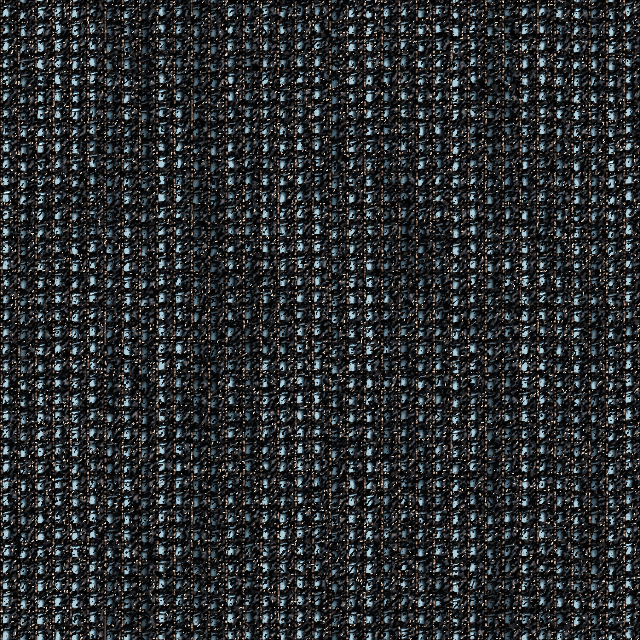
Write a Shadertoy shader that draws this pattern.

```glsl
float hash(vec2 p) {
    vec3 q = fract(p.xyx * vec3(0.1031, 0.1030, 0.0973));
    q += dot(q, q.yzx + 33.33);
    return fract((q.x + q.y) * q.z);
}

float corner(vec2 cell, vec2 f, vec2 offset, vec2 period) {
    float angle = 6.2832 * hash(mod(cell + offset, period));
    return dot(vec2(cos(angle), sin(angle)), f - offset);
}

// Gradient noise that wraps after a whole number of cells
float gradientNoise(vec2 p, vec2 period) {
    vec2 i = floor(p), f = fract(p);
    vec2 w = f * f * f * (f * (f * 6.0 - 15.0) + 10.0);
    return mix(mix(corner(i, f, vec2(0, 0), period), corner(i, f, vec2(1, 0), period), w.x),
               mix(corner(i, f, vec2(0, 1), period), corner(i, f, vec2(1, 1), period), w.x), w.y);
}

float wrapNoise(vec2 uv, vec2 cells) {
    return gradientNoise(uv * cells, cells);
}

float roundedBox(vec2 p, vec2 halfSize, float radius) {
    vec2 q = abs(p) - halfSize + radius;
    return length(max(q, 0.0)) + min(max(q.x, q.y), 0.0) - radius;
}

// Short slanted threads, at most one per grid cell
float flecks(vec2 uv, vec2 cells, float density, float seed) {
    vec2 p = uv * cells;
    vec2 id = mod(floor(p), cells) + seed;
    vec2 q = fract(p) - 0.5;
    q -= 0.35 * (vec2(hash(id + 7.0), hash(id + 19.0)) - 0.5);
    float angle = mix(0.1, 1.5, hash(id + 31.0));
    vec2 dir = vec2(cos(angle), sin(angle));
    float reach = 0.28 * hash(id + 53.0);
    float aa = 0.5 * cells.y / iResolution.y;
    float thread = 1.0 - smoothstep(-aa, aa, length(q - dir * clamp(dot(q, dir), -reach, reach)) - 0.17);
    return thread * step(hash(id), density) * mix(0.25, 1.0, hash(id + 43.0));
}

void mainImage(out vec4 fragColor, in vec2 fragCoord) {
    vec2 uv = fragCoord / iResolution.xy;
    vec2 count = vec2(37, 38);
    float aa = 0.6 * count.y / iResolution.y;

    // Ribs with a slight wobble and their own vertical shift
    vec2 grid = uv * count;
    grid.x += 0.07 * wrapNoise(uv, vec2(74, 152));
    float rib = mod(floor(grid.x), count.x);
    grid.y += 0.3 * hash(vec2(rib, 3.0));
    vec2 id = vec2(rib, mod(floor(grid.y), count.y));
    vec2 cell = fract(grid);

    // Diagonal twill grain in cold and warm greys
    vec2 slant = vec2(uv.x - uv.y, uv.x + uv.y);
    float twill = wrapNoise(slant, vec2(165, 70));
    float grain = wrapNoise(uv, vec2(259, 266));
    float strand = twill + 0.6 * grain;
    vec3 color = mix(vec3(0.02, 0.021, 0.024), vec3(0.17, 0.185, 0.21), smoothstep(-0.08, 0.16, strand));
    color = mix(color, vec3(0.36, 0.33, 0.32), smoothstep(0.26, 0.5, strand));

    // Dim folds between the beads
    vec2 fold = cell - vec2(0.8, 0.45);
    fold.y -= 0.7 * fold.x;
    float foldMask = 1.0 - smoothstep(-0.1, 0.06, roundedBox(fold, vec2(0.17, 0.3), 0.12));
    color *= mix(0.6, 1.2, foldMask);
    color += vec3(0.03, 0.045, 0.055) * foldMask * step(0.0, twill);

    // Glossy blue beads with a hard lit face
    vec2 bead = cell - vec2(0.38, 0.5);
    bead.x -= 0.1 * bead.y;
    bead += 0.07 * vec2(grain, twill);
    float beadMask = 1.0 - smoothstep(-aa, aa, roundedBox(bead, vec2(0.22, 0.39), 0.1));
    float strength = mix(0.55, 1.2, hash(vec2(rib, 11.0))) * mix(0.75, 1.1, hash(id + 5.0));
    strength *= 1.0 + 0.45 * wrapNoise(uv, vec2(7, 5));
    float gloss = exp(-22.0 * (bead.x + 0.05) * (bead.x + 0.05)) * smoothstep(0.5, -0.2, bead.y);
    gloss *= strength * mix(1.0, 0.2, smoothstep(0.15, 0.3, -strand));
    vec3 blue = mix(vec3(0.03, 0.04, 0.05), vec3(0.3, 0.41, 0.47), smoothstep(0.1, 0.55, gloss));
    blue = mix(blue, vec3(0.72, 0.85, 0.9), smoothstep(0.48, 0.85, gloss));

    // Bright rim and a dark slit across each bead
    float rimHeight = 0.12 + 0.22 * hash(id + 17.0);
    float rim = abs(bead.y - rimHeight - 0.25 * bead.x);
    blue *= mix(0.25, 1.0, smoothstep(0.02, 0.08, abs(bead.y - rimHeight + 0.09)));
    blue += vec3(0.42, 0.5, 0.54) * strength * (1.0 - smoothstep(0.02, 0.02 + 1.5 * aa, rim)) * smoothstep(-0.2, 0.1, strand);
    color = mix(color, blue, beadMask * 0.95);

    // Dark groove with a broken brown stitch
    float groove = abs(cell.x - 0.09);
    color *= mix(0.2, 1.0, smoothstep(0.04, 0.13, groove));
    float stitch = 1.0 - smoothstep(0.05 - aa, 0.05 + aa, groove);
    float dash = wrapNoise(uv, vec2(74, 228));
    vec3 yarn = mix(vec3(0.36, 0.27, 0.23), vec3(0.85, 0.72, 0.62), smoothstep(0.12, 0.4, dash));
    color = mix(color, yarn, stitch * smoothstep(-0.12, 0.12, dash));

    // Cream and brown flecks, sparser over the beads
    float fleck = max(flecks(uv, vec2(185, 190), 0.26, 0.0), flecks(uv, vec2(222, 209), 0.2, 61.0));
    fleck *= 1.0 - 0.55 * beadMask;
    vec3 thread = mix(vec3(0.4, 0.34, 0.31), vec3(1.0, 0.94, 0.86), smoothstep(0.3, 0.9, fleck));
    color = mix(color, thread, smoothstep(0.05, 0.5, fleck) * 0.95);

    fragColor = vec4(clamp(color, 0.0, 1.0), 1.0);
}
```
